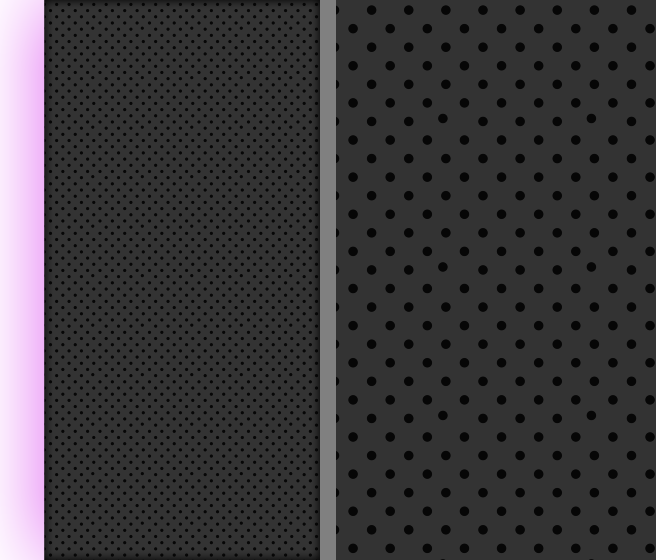
Left, the full canvas; right, a detail of the centre.
This pattern is drawn by a WebGL 1 fragment shader. Its source:

```glsl
precision highp float;

// A dark perforated panel beside a pale strip lit by the panel's soft violet glow.
// Two interleaved square lattices make the holes; one hole per 4 x 4 tile is nudged.
// Box edges blurred by smoothstep give both the outer glow and the inner shadow.

uniform vec2 u_resolution;

// Lengths are fractions of the canvas height.
const float CELLS_DOWN = 45.256;     // lattice cells in the canvas height
const float PANEL_LEFT = 0.0791;
const float GLOW_BLUR = 0.139;
const float SHADOW_BLUR = 0.0176;

// Lengths in lattice cells.
const vec2 LATTICE_ORIGIN = vec2(0.58, 0.357);
const float HOLE_RADIUS = 0.128;
const float TILE_CELLS = 4.0;
const vec2 NUDGED_CELL = vec2(3.0, 2.0);
const vec2 NUDGE = vec2(-0.08);

const vec3 PAPER = vec3(1.0);
const vec3 GLOW = vec3(0.88, 0.40, 0.95);
const vec3 PANEL = vec3(0.20);
const vec3 HOLE = vec3(0.025);

// Coverage of a blurred box: 0.5 on its edge, 1 well inside.
float blurredBox(vec2 p, vec2 low, vec2 high, float blur) {
  vec2 a = smoothstep(-blur, blur, p - low);
  vec2 b = smoothstep(-blur, blur, high - p);
  return a.x * a.y * b.x * b.y;
}

// Distance to the hole of the lattice cell around q; marks the nudged holes.
float holeDistance(vec2 q, vec2 origin, vec2 nudgedCell) {
  vec2 cell = floor(q - origin + 0.5);
  vec2 offCell = abs(mod(cell, TILE_CELLS) - nudgedCell);
  float nudged = 1.0 - step(0.5, max(offCell.x, offCell.y));
  return length(q - origin - cell - NUDGE * nudged) - HOLE_RADIUS;
}

// Both lattices; only the first holds a nudged hole.
float perforation(vec2 q, float pixel) {
  float d = 1.0;
  for (int i = 0; i < 2; i++) {
    float layer = float(i);
    vec2 marked = NUDGED_CELL - layer * 2.0 * TILE_CELLS;
    d = min(d, holeDistance(q, LATTICE_ORIGIN + 0.5 * layer, marked));
  }
  return 1.0 - smoothstep(-0.6 * pixel, 0.6 * pixel, d);
}

void main() {
  // Height units with y pointing down.
  float pixel = 1.0 / u_resolution.y;
  vec2 p = gl_FragCoord.xy * pixel;
  p.y = 1.0 - p.y;
  vec2 low = vec2(PANEL_LEFT, 0.0);
  vec2 high = vec2(u_resolution.x * pixel, 1.0);

  // Strip: glow spreading from the panel and fading at the corners.
  vec3 strip = mix(PAPER, GLOW, blurredBox(p, low, high, GLOW_BLUR));

  // Panel: holes, then the inner shadow along all four edges.
  float holes = perforation(p * CELLS_DOWN, pixel * CELLS_DOWN);
  vec3 panel = mix(PANEL, HOLE, holes);
  panel *= blurredBox(p, low, high, SHADOW_BLUR);

  float inPanel = smoothstep(-0.5 * pixel, 0.5 * pixel, p.x - PANEL_LEFT);
  gl_FragColor = vec4(mix(strip, panel, inPanel), 1.0);
}
```
